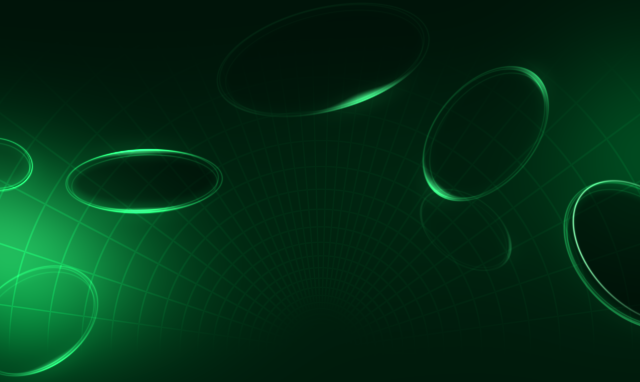
Reproduce this background procedurally as a Shadertoy shader.

```glsl
// Dark green backdrop with soft side glows, a funnel-shaped wire mesh and
// floating glass rings. Glows are Gaussians, the mesh is a polar repeat,
// and each ring is an ellipse distance with thin rims and lit crescents.

const vec3 BASE = vec3(0.0, 0.095, 0.042);
const vec3 GLOW_TINT = vec3(0.0, 0.60, 0.25);
const vec3 RIM_TINT = vec3(0.10, 0.62, 0.30);
const vec3 SHINE_TINT = vec3(0.30, 0.85, 0.52);
const vec2 THROAT = vec2(0.837, 0.085);   // bottom of the mesh funnel
const float RAY_COUNT = 61.0;
const float HOOP_STEP = 0.13;             // hoop spacing in log radius
const float RAY_SQUASH = 0.55;
const float MESH_GAIN = 0.040;
const float RIM_WIDTH = 0.0022;

vec2 turn(vec2 v, float a) {
    float c = cos(a), s = sin(a);
    return vec2(c * v.x + s * v.y, c * v.y - s * v.x);
}

float glow(vec2 p, vec2 center, vec2 size, float tilt) {
    vec2 q = turn(p - center, tilt) / size;
    return exp(-dot(q, q));
}

// Approximate signed distance to an axis-aligned ellipse
float ellipse(vec2 q, vec2 r) {
    float k = length(q / r);
    return (k - 1.0) * k / max(length(q / (r * r)), 1e-3);
}

float stroke(float d, float width) {
    return exp(-d * d / (width * width));
}

// Angular falloff around a direction on the ring
float lobe(vec2 dir, float angle, float sharpness) {
    return exp(sharpness * (dot(dir, vec2(cos(angle), sin(angle))) - 1.0));
}

// Repeated line with a constant width on the canvas
float gridLine(float coord, float pixel) {
    float perPixel = max(fwidth(coord), 1e-5);
    float d = abs(fract(coord) - 0.5) / perPixel * pixel;
    return (1.0 - smoothstep(0.0, max(0.0020, 1.3 * pixel), d))
         * (1.0 - smoothstep(0.25, 0.6, perPixel));
}

float mesh(vec2 p, float pixel) {
    vec2 q = p - THROAT;
    float rays = gridLine(atan(q.x, q.y * RAY_SQUASH) * RAY_COUNT / 6.28318, pixel);
    float hoops = gridLine(log(length(q) + 0.01) / HOOP_STEP, pixel);
    float fade = smoothstep(-0.03, 0.12, q.y) * smoothstep(0.04, 0.2, length(q));
    return max(rays, hoops) * fade * (1.0 - smoothstep(0.45, 0.85, q.y));
}

// shine: angle and strength of two crescents; look: interior, rim, thickness, sharpness
void addRing(inout vec3 col, vec2 p, vec2 center, vec2 radii, float tilt,
             vec4 shine, vec4 look, float pixel) {
    vec2 q = turn(p - center, tilt);
    vec2 dir = normalize(q / radii + 1e-5);
    float d = ellipse(q, radii);
    float inside = 1.0 - smoothstep(-pixel, pixel, d);
    col *= mix(1.0, look.x, inside * smoothstep(0.0, 0.04, -d));

    float first = lobe(dir, shine.x, look.w) * shine.y;
    float second = lobe(dir, shine.z, look.w) * shine.w;
    float lit = first + second;

    // Nested rims slightly shifted from one another
    float rims = 0.0;
    float width = max(RIM_WIDTH, 0.8 * pixel);
    for (int i = 0; i < 3; i++) {
        float f = float(i);
        vec2 shift = 0.004 * f * vec2(cos(f * 2.4), sin(f * 2.4));
        float rim = ellipse(q - shift, radii * (1.0 - 0.035 * f));
        rims += stroke(rim, width) * (1.0 - 0.25 * f);
    }
    col += RIM_TINT * look.y * rims * (0.35 + lit);

    // Crescents are sharp outside and fade inward
    float depth = look.z * (0.25 + min(lit, 1.0));
    float crescent = smoothstep(-depth, -0.15 * depth, d) * inside;
    col += SHINE_TINT * crescent * lit;
    col += RIM_TINT * stroke(d, 0.03) * lit * 0.15;
}

void mainImage(out vec4 fragColor, in vec2 fragCoord) {
    float pixel = 1.0 / iResolution.y;
    vec2 p = fragCoord * pixel;
    p.x *= 1.6696 * iResolution.y / iResolution.x;

    // Background light
    float left = glow(p, vec2(0.0, 0.36), vec2(0.42, 0.24), -0.25);
    float light = 0.92 * left
                + 0.25 * glow(p, vec2(0.05, 0.15), vec2(0.22, 0.18), 0.0)
                + 0.30 * glow(p, vec2(1.70, 0.60), vec2(0.28, 0.32), 0.0)
                + 0.07 * glow(p, vec2(1.05, 0.48), vec2(0.55, 0.30), 0.0);
    vec3 col = BASE * mix(1.05, 0.80, smoothstep(0.6, 1.0, p.y));
    col += GLOW_TINT * light + vec3(0.13, 0.04, 0.07) * left * left;
    col += GLOW_TINT * mesh(p, pixel) * (MESH_GAIN + 0.22 * light);

    // Glass rings, left to right
    addRing(col, p, vec2(-0.011, 0.570), vec2(0.096, 0.068), -0.10,
            vec4(0.0, 0.30, -1.2, 0.15), vec4(0.85, 0.8, 0.006, 3.0), pixel);
    addRing(col, p, vec2(0.092, 0.160), vec2(0.178, 0.125), 0.60,
            vec4(-1.7, 0.45, 0.1, 0.12), vec4(0.95, 0.6, 0.028, 7.0), pixel);
    addRing(col, p, vec2(0.376, 0.526), vec2(0.204, 0.082), 0.04,
            vec4(1.62, 0.65, -1.60, 0.60), vec4(0.60, 0.8, 0.018, 7.0), pixel);
    addRing(col, p, vec2(0.843, 0.843), vec2(0.283, 0.135), 0.25,
            vec4(-1.27, 0.80, -2.6, 0.06), vec4(0.85, 0.18, 0.026, 16.0), pixel);
    addRing(col, p, vec2(1.215, 0.398), vec2(0.135, 0.085), -0.65,
            vec4(0.35, 0.22, -2.78, 0.08), vec4(0.95, 0.12, 0.022, 9.0), pixel);
    addRing(col, p, vec2(1.267, 0.650), vec2(0.202, 0.130), 0.87,
            vec4(-0.10, 0.55, 3.14, 0.70), vec4(0.85, 0.45, 0.028, 10.0), pixel);
    addRing(col, p, vec2(1.663, 0.330), vec2(0.226, 0.152), -0.80,
            vec4(-2.4, 0.16, -0.93, 0.22), vec4(0.50, 0.7, 0.024, 4.0), pixel);

    // Bright inner edge of the rightmost ring
    vec2 q = turn(p - vec2(1.680, 0.340), -0.80);
    float edge = stroke(ellipse(q, vec2(0.222, 0.140)), max(0.0025, 0.8 * pixel));
    col += vec3(0.45, 0.75, 0.55) * edge * lobe(normalize(q), -2.5, 1.2);

    fragColor = vec4(clamp(col, 0.0, 1.0), 1.0);
}
```
